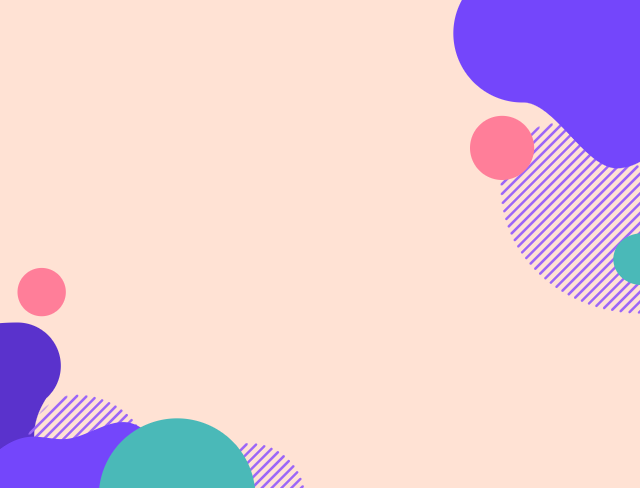
Write a Shadertoy shader that draws this background.

```glsl
// Peach backdrop with flat organic blobs, discs and hatched shapes in two corners.

const vec3 PEACH  = vec3(1.000, 0.886, 0.831);
const vec3 VIOLET = vec3(0.455, 0.275, 0.985);
const vec3 INDIGO = vec3(0.353, 0.196, 0.800);
const vec3 LILAC  = vec3(0.610, 0.400, 0.970);
const vec3 TEAL   = vec3(0.290, 0.725, 0.720);
const vec3 PINK   = vec3(1.000, 0.494, 0.600);

const float DESIGN_WIDTH = 768.0;   // layout units across the canvas
const float HATCH_STEP = 11.8;      // horizontal gap between hatch lines
const float HATCH_HALF_WIDTH = 1.5;

float circle(vec2 p, vec2 center, float radius) {
    return length(p - center) - radius;
}

// Ellipse with separate left and right radii
float egg(vec2 p, vec2 center, float left, float right, float height) {
    vec2 q = p - center;
    vec2 r = vec2(q.x < 0.0 ? left : right, height);
    float k = length(q / r);
    return k * (k - 1.0) / max(length(q / (r * r)), 1e-4);
}

// Hatched blobs, selected by index
float hatchShape(vec2 p, int id) {
    if (id == 0) {
        return p.y < 225.0 ? egg(p, vec2(670, 225), 69.0, 102.0, 77.0)
                           : egg(p, vec2(768, 225), 167.0, 167.0, 151.0);
    }
    if (id == 1) return egg(p, vec2(92, 550), 62.0, 85.0, 76.0);
    return circle(p, vec2(300, 598), 66.0);
}

// Diagonal round-capped lines, each cut where its centre leaves the shape
float hatch(vec2 p, int id, float phase) {
    float s = p.x + p.y - phase;
    float offset = s - HATCH_STEP * floor(s / HATCH_STEP + 0.5);
    vec2 onLine = p - 0.5 * offset;
    float beyondEnd = max(hatchShape(onLine, id) + HATCH_HALF_WIDTH, 0.0);
    return length(vec2(beyondEnd, offset * 0.7071)) - HATCH_HALF_WIDTH;
}

// Round lobe flowing into a hanging wave
float upperViolet(vec2 p) {
    float past = max(p.x - 740.0, 0.0);
    float wave = 123.0 + 79.0 * smoothstep(628.0, 740.0, p.x) - 0.01 * past * past;
    float body = max((p.y - wave) * 0.8, 627.0 - p.x);
    return min(circle(p, vec2(627, 40), 83.0), body);
}

// Rolling hill along the lower left
float lowerViolet(vec2 p) {
    float before = max(40.0 - p.x, 0.0);
    float past = max(p.x - 148.0, 0.0);
    float hill = 524.0 + 0.0094 * before * before
               + 3.0 * smoothstep(40.0, 75.0, p.x)
               - 20.5 * smoothstep(75.0, 148.0, p.x)
               + 0.015 * past * past;
    return hill - p.y;
}

// Round head narrowing to a stem
float indigoBlob(vec2 p) {
    float t = (523.0 - p.y) / 58.0;
    float stem = max((p.x - 41.0 - 24.0 * t * t) * 0.85, 465.0 - p.y);
    return min(egg(p, vec2(21, 439), 120.0, 52.0, 52.0), stem);
}

vec3 paint(vec3 base, vec3 ink, float dist, float pixel) {
    return mix(base, ink, clamp(0.5 - dist / pixel, 0.0, 1.0));
}

void mainImage(out vec4 fragColor, in vec2 fragCoord) {
    // Layout space: x to the right, y down from the top edge
    float pixel = DESIGN_WIDTH / iResolution.x;
    vec2 p = vec2(fragCoord.x, iResolution.y - fragCoord.y) * pixel;
    vec3 color = PEACH;

    // Upper right group
    color = paint(color, LILAC, hatch(p, 0, 835.0), pixel);
    color = paint(color, VIOLET, upperViolet(p), pixel);
    color = paint(color, PINK, circle(p, vec2(602.5, 177.5), 38.5), pixel);
    color = paint(color, TEAL, egg(p, vec2(770, 311), 34.0, 34.0, 31.0), pixel);

    // Lower left group
    color = paint(color, INDIGO, indigoBlob(p), pixel);
    color = paint(color, LILAC, hatch(p, 1, 603.0), pixel);
    color = paint(color, VIOLET, lowerViolet(p), pixel);
    color = paint(color, LILAC, hatch(p, 2, 829.0), pixel);
    color = paint(color, TEAL, circle(p, vec2(212.5, 596), 94.0), pixel);
    color = paint(color, PINK, circle(p, vec2(50, 350.5), 29.0), pixel);

    fragColor = vec4(color, 1.0);
}
```
